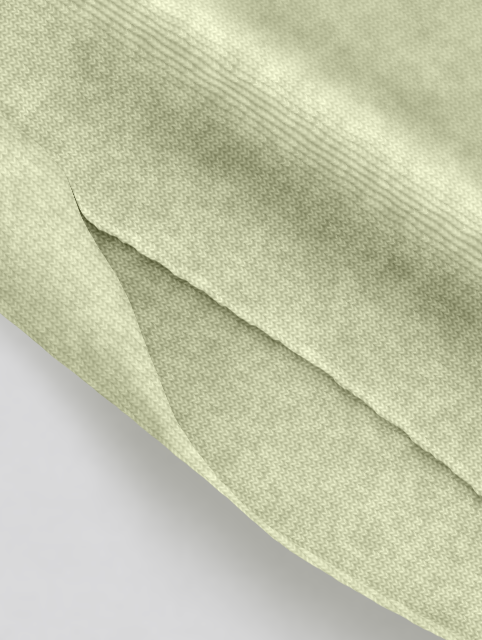
Write a Shadertoy shader that draws this texture.

```glsl
// Draws folded pale green knit fabric with a curled hem on a soft white ground.

const float WALE_PITCH = 0.0112;    // width of a stitch column
const float STITCH_LENGTH = 0.0088; // length of a stitch along its column
const float STITCH_RELIEF = 0.20;
const float MOTTLE = 0.045;
const float HEM_WOBBLE = 0.006;
const float FOLD_SLOPE = 0.66;
const vec3 YARN_TINT = vec3(0.0, 0.012, -0.125);
const vec3 GROUND = vec3(0.85, 0.85, 0.855);
const vec3 GROUND_SHADE = vec3(0.64, 0.64, 0.61);
const float TAU = 6.28318;

// Control points run from left to right, in units of canvas height.
const vec2 HEM[9] = vec2[9](
    vec2(0.0, 0.79), vec2(0.098, 0.728), vec2(0.13, 0.663),
    vec2(0.169, 0.635), vec2(0.26, 0.579), vec2(0.404, 0.486),
    vec2(0.52, 0.407), vec2(0.625, 0.329), vec2(0.77, 0.212));
const vec2 FLAP[9] = vec2[9](
    vec2(0.0, 0.824), vec2(0.098, 0.733), vec2(0.13, 0.655),
    vec2(0.195, 0.544), vec2(0.241, 0.427), vec2(0.28, 0.336),
    vec2(0.352, 0.242), vec2(0.443, 0.162), vec2(0.77, -0.022));
const vec2 OUTLINE[9] = vec2[9](
    vec2(0.0, 0.512), vec2(0.078, 0.447), vec2(0.169, 0.375),
    vec2(0.273, 0.29), vec2(0.352, 0.225), vec2(0.443, 0.147),
    vec2(0.56, 0.075), vec2(0.69, 0.004), vec2(0.77, -0.035));

float hash(vec2 p) {
    vec3 h = fract(p.xyx * 0.1031);
    h += dot(h, h.yzx + 33.33);
    return fract((h.x + h.y) * h.z);
}

float noise(vec2 p) {
    vec2 i = floor(p), f = fract(p);
    f = f * f * (3.0 - 2.0 * f);
    return mix(mix(hash(i), hash(i + vec2(1, 0)), f.x),
               mix(hash(i + vec2(0, 1)), hash(i + 1.0), f.x), f.y);
}

// Height of a smooth curve through the control points.
float curve(vec2 k[9], float x) {
    int i = 0;
    for (int j = 1; j < 8; j++) if (x >= k[j].x) i = j;
    vec2 a = k[i], b = k[i + 1];
    vec2 da = b - k[max(i - 1, 0)], db = k[min(i + 2, 8)] - a;
    float w = b.x - a.x, t = clamp((x - a.x) / w, 0.0, 1.0);
    float s = t * t * (3.0 - 2.0 * t);
    return mix(a.y, b.y, s) + w * t * (1.0 - t)
         * ((1.0 - t) * da.y / da.x - t * db.y / db.x);
}

// Signed stitch relief: chevron cords in columns along a direction.
float knit(vec2 p, float angle, float ribbing) {
    vec2 axis = vec2(cos(angle), sin(angle));
    p += 0.004 * (vec2(noise(p * 35.0), noise(p * 35.0 + 70.0)) - 0.5);
    float column = dot(p, vec2(-axis.y, axis.x)) / WALE_PITCH;
    float u = abs(fract(column) - 0.5);
    float row = dot(p, axis) / STITCH_LENGTH + u * 1.3;
    float cord = 0.5 + 0.5 * cos(TAU * row);
    float legs = 0.5 - 0.5 * cos(TAU * 2.0 * u);
    float rib = 0.5 - 0.5 * cos(TAU * u);
    float loops = 0.52 * cord + 0.30 * legs + 0.18 * (1.0 - rib);
    float fibre = hash(floor(vec2(column, row)) + 200.0) - 0.5;
    return mix(loops, 1.0 - rib, ribbing) - 0.5 + 0.35 * fibre;
}

float bell(float x, float width) { return exp(-x * x / (width * width)); }

// Light on the large folds of the upper panel.
float foldLight(vec2 p, float t) {
    float v = 0.765 + 0.05 * bell(t - 0.74, 0.07);
    v -= mix(0.06, 0.16, smoothstep(0.05, 0.4, p.x)) * bell(t - 0.99, 0.075);
    v += 0.14 * bell(t - 1.175, 0.045);
    v -= 0.05 * bell(t - 1.255, 0.04);
    return v + 0.06 * bell(length(p - vec2(0.03, 0.95)), 0.12);
}

void mainImage(out vec4 fragColor, in vec2 fragCoord) {
    vec2 p = fragCoord / iResolution.y;
    float soft = 1.2 / iResolution.y;
    float wobble = HEM_WOBBLE * (noise(p.xx * vec2(32.0, 5.0)) - 0.5)
                 + 0.004 * (noise(vec2(p.x * 110.0, 3.0)) - 0.5);
    float hem = curve(HEM, p.x) + wobble;
    float flap = curve(FLAP, p.x) + 0.4 * wobble;
    float outline = curve(OUTLINE, p.x) + 0.3 * wobble;
    float mottle = MOTTLE * (noise(p * 24.0) + noise(p * 75.0) - 1.0);

    // Ground and the shadow cast by the fabric
    float below = max(outline - p.y, 0.0);
    float reach = mix(0.045, 0.13, smoothstep(0.0, 0.28, p.x));
    float shadow = bell(below, reach) * mix(0.4, 0.85, smoothstep(0.0, 0.25, p.x));
    vec3 color = mix(GROUND, GROUND_SHADE, shadow) + 0.15 * mottle;

    // Lower panel, shaded under the hem and beside the flap
    float under = max(hem - p.y, 0.0);
    float light = mix(0.67, 0.81, smoothstep(0.12, 0.6, p.x + 0.4 * under));
    light -= 0.27 * exp(-under / 0.011) + 0.05 * exp(-under / 0.06);
    light -= 0.05 * exp(-max(p.y - flap, 0.0) / 0.03);
    light += STITCH_RELIEF * knit(p, -0.50, 0.0) + mottle;
    color = mix(color, light + YARN_TINT, smoothstep(-soft, soft, p.y - outline));

    // Upper panel: folds, ribs on the roll, pale curled hem
    float t = p.y + FOLD_SLOPE * p.x;
    float above = max(p.y - hem, 0.0);
    float roll = bell(t - 1.10, 0.05);
    float relief = STITCH_RELIEF * mix(1.0, 0.45, smoothstep(1.12, 1.22, t));
    light = foldLight(p, t) + relief * knit(p, -0.58, 0.65 * roll) + mottle;
    light += 0.05 * bell(above - 0.012, 0.010) - 0.10 * exp(-above / 0.003);
    light -= 0.08 * exp(-max(p.y - flap, 0.0) / 0.012) * smoothstep(0.15, 0.08, p.x);
    color = mix(color, light + YARN_TINT, smoothstep(-soft, soft, p.y - hem));

    // Turned flap, narrowing to a bright rim
    float span = max(flap - outline, 0.004);
    float f = clamp((p.y - outline) / span, 0.0, 1.0);
    light = 0.71 + 0.13 * smoothstep(0.0, 0.65, f) - 0.05 * smoothstep(0.85, 1.0, f);
    light = mix(light, 0.85, smoothstep(0.12, 0.02, span));
    light += 0.8 * STITCH_RELIEF * knit(p, -0.72, 0.15) + mottle;
    float cover = smoothstep(-soft, soft, flap - p.y) * smoothstep(-soft, soft, p.y - outline);
    color = mix(color, light + YARN_TINT, cover);

    fragColor = vec4(clamp(color, 0.0, 1.0), 1.0);
}
```
